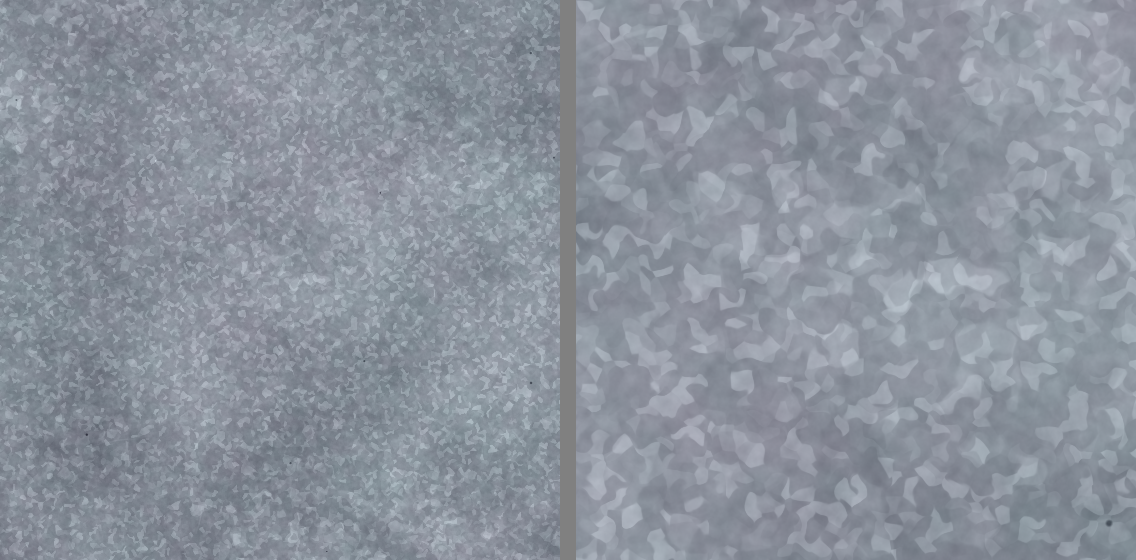
Left, the full canvas; right, a detail of the centre.
A three.js fragment shader for this texture:

```glsl
// Weathered galvanised steel: soft blue-grey clouds under small zinc flakes.
// Flakes are warped, crisp Voronoi cells at two sizes with a random tone each;
// fine grain, faint scratches and sparse pits finish the surface.

varying vec2 vUv;

const vec3 BASE = vec3(0.542, 0.574, 0.614);
const vec3 TONE_TINT = vec3(0.98, 1.02, 1.0);
const vec3 HUE_SHIFT = vec3(-0.045, 0.014, -0.012);
const float CLOUD_SCALE = 6.0;
const float CLOUD_AMOUNT = 0.2;
const float BIG_FLAKES = 64.0;
const float SMALL_FLAKES = 135.0;
const float BIG_AMOUNT = 0.11;
const float SMALL_AMOUNT = 0.125;
const float FLAKE_SHARPNESS = 22.0;
const float WARP_SCALE = 110.0;
const float WARP_AMOUNT = 0.009;
const float GRAIN_SCALE = 150.0;
const float GRAIN_AMOUNT = 0.1;
const float PIT_GRID = 15.0;
const float PIT_SHARE = 0.08;
const float SCRATCH_GRID = 7.0;
const float SCRATCH_SHARE = 0.35;
const float SCRATCH_AMOUNT = 0.04;

float hash(vec2 p) {
  return fract(sin(dot(p, vec2(127.1, 311.7))) * 43758.5453);
}

vec2 hash2(vec2 p) {
  return vec2(hash(p), hash(p + vec2(37.3, 91.7)));
}

float noise(vec2 p) {
  vec2 i = floor(p);
  vec2 f = fract(p);
  f = f * f * (3.0 - 2.0 * f);
  return mix(mix(hash(i), hash(i + vec2(1.0, 0.0)), f.x),
             mix(hash(i + vec2(0.0, 1.0)), hash(i + vec2(1.0, 1.0)), f.x), f.y);
}

// Layered noise centred on zero
float fbm(vec2 p) {
  float sum = 0.0;
  float amp = 0.5;
  for (int i = 0; i < 4; i++) {
    sum += amp * (noise(p) - 0.5);
    p = mat2(1.6, 1.2, -1.2, 1.6) * p + 17.3;
    amp *= 0.5;
  }
  return sum;
}

// Soft Voronoi tone: many mid-grey cells, fewer bright ones, mean near zero
float flakes(vec2 p) {
  vec2 cell = floor(p);
  float sum = 0.0;
  float total = 0.0;
  for (int y = -1; y <= 1; y++) {
    for (int x = -1; x <= 1; x++) {
      vec2 id = cell + vec2(float(x), float(y));
      float dist = length(id + hash2(id) - p);
      float weight = exp(-FLAKE_SHARPNESS * dist);
      float pick = hash(id + 5.7);
      float tone = 0.7 * smoothstep(0.55, 1.0, pick) + 0.3 * pick - 0.31;
      sum += tone * weight;
      total += weight;
    }
  }
  return sum / total;
}

// Short, faint bright line in a few grid cells
float scratches(vec2 uv) {
  vec2 p = uv * SCRATCH_GRID;
  vec2 id = floor(p);
  vec2 q = fract(p) - 0.5;
  float angle = 6.2832 * hash(id + 2.1);
  q = mat2(cos(angle), sin(angle), -sin(angle), cos(angle)) * q;
  q.y += 0.5 * q.x * q.x;
  float across = 1.0 - smoothstep(0.003, 0.016, abs(q.y));
  float along = 1.0 - smoothstep(0.04, 0.25, abs(q.x));
  return across * along * step(hash(id + 8.4), SCRATCH_SHARE);
}

// Tiny pits (negative) and glints (positive)
float pits(vec2 uv) {
  vec2 p = uv * PIT_GRID;
  vec2 id = floor(p);
  vec2 center = 0.15 + 0.7 * hash2(id + 3.9);
  float radius = mix(0.02, 0.045, hash(id + 6.6));
  float spot = 1.0 - smoothstep(0.4 * radius, 1.3 * radius, length(fract(p) - center));
  float kind = hash(id + 12.8) < 0.7 ? -0.25 : 0.16;
  return spot * kind * step(hash(id + 21.5), PIT_SHARE);
}

void main() {
  vec2 uv = vUv;
  vec2 warp = vec2(noise(uv * WARP_SCALE), noise(uv * WARP_SCALE + 53.0)) - 0.5;
  vec2 warped = uv + WARP_AMOUNT * warp;

  // Broad clouds, and patches where the large flakes stand out
  float cloud = fbm(uv * CLOUD_SCALE + 3.0) + 0.4 * fbm(uv * CLOUD_SCALE * 4.0);
  float clarity = smoothstep(-0.2, 0.25, fbm(uv * 4.0 + 41.0));

  float tone = CLOUD_AMOUNT * cloud;
  tone += BIG_AMOUNT * mix(0.3, 1.1, clarity) * flakes(warped * BIG_FLAKES);
  tone += SMALL_AMOUNT * mix(1.0, 0.7, clarity) * flakes(warped * SMALL_FLAKES + 19.0);
  tone += GRAIN_AMOUNT * fbm(uv * GRAIN_SCALE);
  tone += SCRATCH_AMOUNT * scratches(uv) + pits(uv);

  // Drift between violet-grey and green-blue grey
  float hue = fbm(uv * 4.5 + 77.0) + 0.7 * fbm(uv * 45.0 + 9.0);
  gl_FragColor = vec4(BASE + tone * TONE_TINT + hue * HUE_SHIFT, 1.0);
}
```
